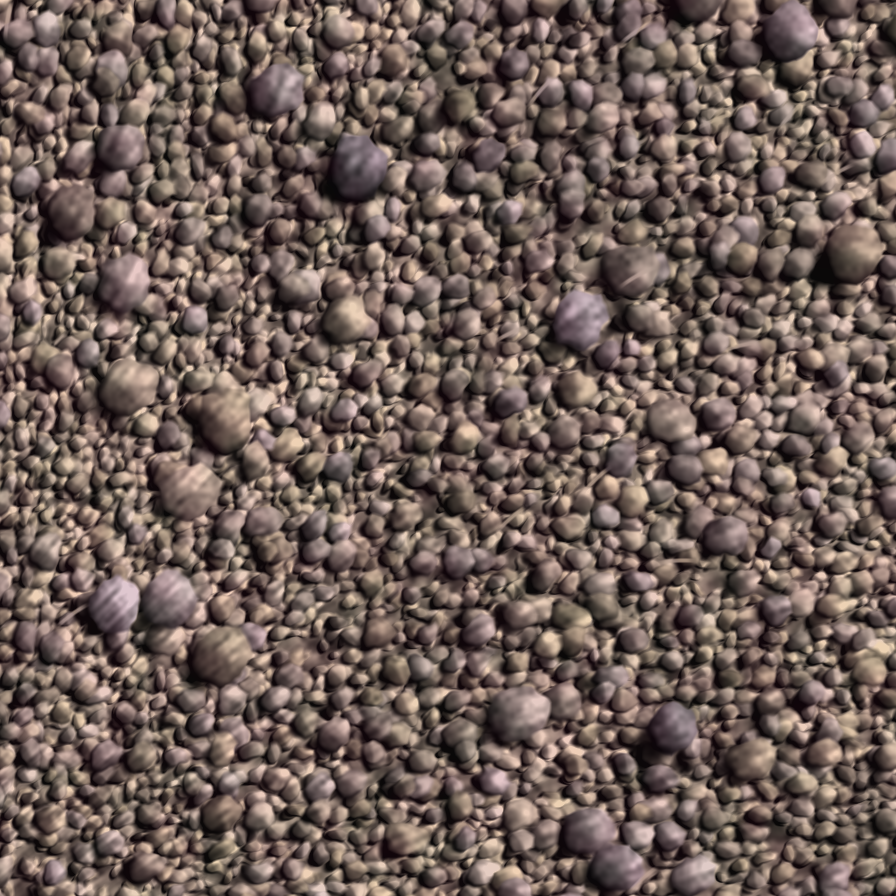
Give the GLSL for this texture, as a Shadertoy shader.

```glsl
// Coarse gravelly soil: leaning crumbs, scattered pebbles and dry straw in low side light

const vec2 LIGHT = vec2(0.83, 0.56);

float hash(vec2 p) {
    vec3 q = fract(p.xyx * vec3(0.1031, 0.1030, 0.0973));
    q += dot(q, q.yzx + 33.33);
    return fract((q.x + q.y) * q.z);
}

vec2 hash2(vec2 p) {
    return vec2(hash(p), hash(p + 71.7));
}

float noise(vec2 p) {
    vec2 i = floor(p), f = fract(p);
    f = f * f * (3.0 - 2.0 * f);
    return mix(mix(hash(i), hash(i + vec2(1, 0)), f.x),
               mix(hash(i + vec2(0, 1)), hash(i + vec2(1, 1)), f.x), f.y);
}

mat2 rotation(float a) {
    return mat2(cos(a), -sin(a), sin(a), cos(a));
}

// Crumbs stand steep at the upper left and lie flatter at the lower right
float leanAngle(vec2 p) {
    return mix(1.15, 0.35, smoothstep(0.1, 1.6, p.x + 1.0 - p.y));
}

// Paints one jittered layer of stones over the soil; soil = (tone, coolness)
void paintStones(inout vec2 soil, vec2 p, float cells, float density, float stretch) {
    vec2 cell = floor(p * cells);
    for (int j = 1; j >= -1; j--)
    for (int i = 1; i >= -1; i--) {
        vec2 id = cell + vec2(i, j);
        vec2 seed = id + cells * 7.0;
        vec2 center = id + 0.2 + 0.6 * hash2(seed);
        float clump = noise(center / cells * 6.0 + 4.0);
        if (hash(seed + 13.1) > density * (0.5 + clump)) continue;

        vec2 rnd = hash2(seed + 29.3);
        float radius = mix(0.30, 0.52, rnd.x);
        float angle = leanAngle(center / cells) + (rnd.y - 0.5) * 1.3;
        vec2 offset = (p * cells - center) / radius;
        mat2 turn = rotation(angle);
        vec2 squeeze = vec2(1.0 / stretch, 1.0);

        // Cast shadow on the side away from the light
        vec2 s = turn * (offset + LIGHT * 0.55) * squeeze;
        soil.x *= 1.0 - 0.84 * (1.0 - smoothstep(0.55, 1.15, length(s)));

        // Blunt angular outline
        vec2 q = turn * offset * squeeze;
        vec2 a = abs(q);
        float d = mix(length(q), max(a.x + 0.4 * a.y, a.y + 0.25 * a.x), 0.55);
        float soft = 0.0022 * cells / radius;
        float cover = 1.0 - smoothstep(1.0 - soft, 1.0 + soft, d);

        // Rounded shading with a broken facet
        float lit = dot(offset, LIGHT);
        float across = dot(offset, vec2(-LIGHT.y, LIGHT.x));
        float facet = smoothstep(-0.3, 0.3, lit + across * (rnd.x - 0.5));
        float tone = 0.50 + 0.22 * clamp(lit, -1.2, 1.2) + 0.16 * (facet - 0.5);
        tone += 0.18 * (hash(seed + 47.9) - 0.5) - 0.12 * smoothstep(0.65, 1.0, d);
        float cool = hash(seed + 83.3) * clamp(30.0 / cells, 0.4, 1.3);
        soil = mix(soil, vec2(tone, cool), cover);
    }
}

// Rare thin pale stalks
float straw(vec2 p) {
    float cover = 0.0, cells = 11.0;
    for (int j = -1; j <= 1; j++)
    for (int i = -1; i <= 1; i++) {
        vec2 id = floor(p * cells) + vec2(i, j);
        vec2 center = id + hash2(id + 211.0);
        float angle = leanAngle(center / cells) + (hash(id + 5.0) - 0.5) * 0.8;
        vec2 q = rotation(angle) * (p * cells - center);
        q.y += q.x * q.x * 0.3;
        float taper = 1.0 - smoothstep(0.1, 0.28, abs(q.x));
        float stalk = taper * (1.0 - smoothstep(0.008, 0.04, abs(q.y)));
        cover = max(cover, stalk * step(hash(id + 307.0), 0.16));
    }
    return cover;
}

void mainImage(out vec4 fragColor, in vec2 fragCoord) {
    vec2 uv = fragCoord / iResolution.y;

    // Ragged outlines
    vec2 p = uv + 0.007 * (vec2(noise(uv * 52.0), noise(uv * 52.0 + 37.0)) - 0.5);
    p += 0.003 * (vec2(noise(uv * 115.0 + 9.0), noise(uv * 115.0 + 61.0)) - 0.5);

    // Bare earth, then stones from crumbs to pebbles
    vec2 soil = vec2(0.22 + 0.4 * noise(p * 75.0), 0.3);
    paintStones(soil, p, 66.0, 1.0, 1.75);
    paintStones(soil, p + 0.31, 46.0, 0.75, 1.5);
    paintStones(soil, p + 0.57, 31.0, 0.42, 1.3);
    paintStones(soil, p + 0.83, 16.0, 0.09, 1.2);

    // Leaning fibrous grain, fine grit and broad patches
    vec2 along = rotation(leanAngle(uv)) * (uv - 0.5);
    float fiber = noise(along * vec2(45.0, 130.0) + 90.0) - 0.5;
    float grit = noise(uv * 150.0 + 20.0) - 0.5;
    float patches = noise(uv * 7.0 + 3.0) - 0.5;
    float tone = soil.x * (1.0 + 0.55 * fiber + 0.3 * grit + 0.22 * patches);
    tone = mix(tone, 0.74, 0.75 * straw(uv));
    tone = clamp(tone, 0.05, 0.92);

    // Warm brown earth with violet-grey stones and olive specks
    vec3 color = tone * vec3(1.0, 0.90, 0.81) - vec3(0.0, 0.02, 0.005);
    color += (soil.y - 0.4) * tone * vec3(-0.06, -0.04, 0.10);
    color += (noise(uv * 38.0 + 50.0) - 0.5) * vec3(0.035, -0.015, 0.01);
    fragColor = vec4(clamp(color, 0.0, 1.0), 1.0);
}
```
